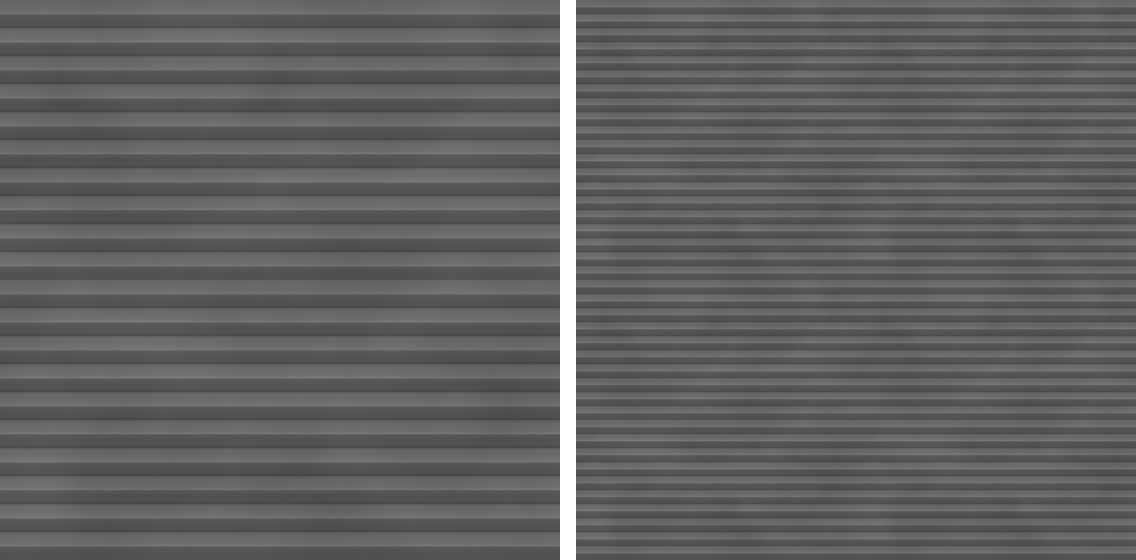
Left: one tile. Right: repeated 2 by 2.
This texture is drawn by a WebGL 1 fragment shader. Its source:

```glsl
precision highp float;
// Twenty horizontal corrugated slats of grey metal with soft, faint smudges.

uniform vec2 u_resolution;

vec2 gradient(vec2 cell, float period) {
  cell = mod(cell, period);
  float angle = 6.2832 * fract(sin(dot(cell, vec2(12.99, 78.23)) + period) * 4375.85);
  return vec2(cos(angle), sin(angle));
}

// Gradient noise that wraps after a whole number of cells
float noise(vec2 uv, float period) {
  vec2 p = uv * period;
  vec2 i = floor(p);
  vec2 f = p - i;
  vec2 k = f * f * f * (f * (f * 6.0 - 15.0) + 10.0);
  float a = dot(gradient(i, period), f);
  float b = dot(gradient(i + vec2(1.0, 0.0), period), f - vec2(1.0, 0.0));
  float c = dot(gradient(i + vec2(0.0, 1.0), period), f - vec2(0.0, 1.0));
  float d = dot(gradient(i + 1.0, period), f - 1.0);
  return mix(mix(a, b, k.x), mix(c, d, k.x), k.y);
}

float smudges(vec2 uv) {
  // Bend the cloud layers so that they trail into streaks
  uv += 0.07 * vec2(noise(uv, 5.0), noise(uv + 0.37, 4.0));
  float sum = 0.0;
  float period = 4.0;
  float weight = 1.0;
  for (int i = 0; i < 4; i++) {
    sum += weight * noise(uv + 0.13 * float(i), period);
    period *= 2.0;
    weight *= 0.5;
  }
  return sum;
}

void main() {
  vec2 uv = gl_FragCoord.xy / u_resolution;
  float y = uv.y * 20.0;
  float t = fract(y);
  float ridge = t - 0.5;
  float crease = fract(y + 0.5) - 0.5;
  float soft = 15.0 / u_resolution.y;

  // Upper half of each slat catches light, lower half lies in shade
  float lit = smoothstep(-soft, soft, ridge) + 1.0
            - smoothstep(-soft, soft, t) - smoothstep(-soft, soft, t - 1.0);
  float shadeFace = 0.315 + 0.03 * t;
  float lightFace = mix(0.425, 0.397, clamp(ridge * 2.0, 0.0, 1.0));
  float grey = mix(shadeFace, lightFace, lit);

  // Thin highlight with a glow, strength drifting from row to row
  float row = floor(y);
  float shine = 0.062 + 0.012 * sin(row * 2.5133);
  grey += shine * exp(-abs(ridge) * 20.0);

  // Dark joint between slats, fading away at the middle and outer edges
  float joint = floor(y + 0.5);
  float depth = smoothstep(0.0, 0.4, abs(sin(joint * 0.314159)));
  grey -= 0.055 * depth * exp(-abs(crease) * 24.0);

  // Cloudy wear
  grey *= 1.0 + 0.09 * smudges(uv);

  gl_FragColor = vec4(vec3(grey), 1.0);
}
```
